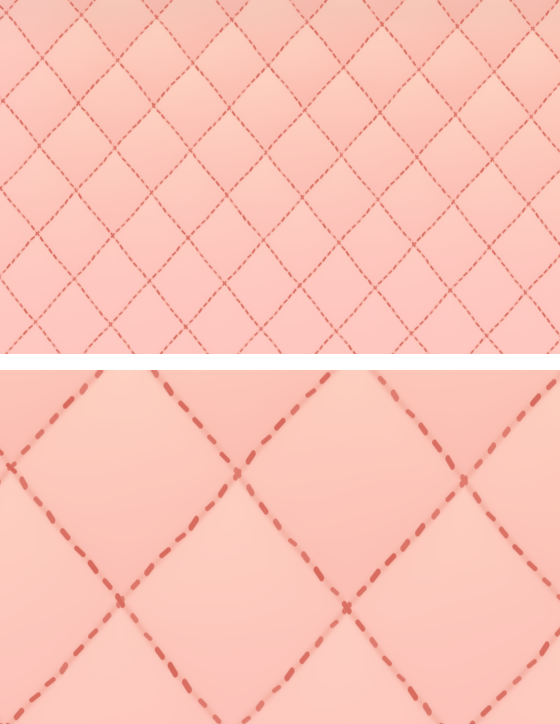
Top, the full canvas; bottom, a detail of the centre.
Give the GLSL for this texture, as a WebGL 1 fragment shader.

```glsl
precision highp float;
uniform vec2 u_resolution;

#define LATTICE_ORIGIN vec2(0.751, 0.569)
#define SEAM_SPACING 0.162
#define STITCHES_PER_EDGE 8.0
#define STITCH_HALF_LENGTH 0.0036
#define STITCH_RADIUS 0.0024
#define SEAM_WIDTH 0.0036
#define PEACH_LIGHT vec3(0.995, 0.825, 0.760)
#define PEACH_SHADE vec3(0.985, 0.740, 0.690)
#define PINK_SHEEN vec3(1.0, 0.785, 0.765)
#define SEAM_COLOR vec3(0.950, 0.670, 0.610)
#define THREAD_COLOR vec3(0.840, 0.410, 0.360)

float hash(vec2 p) {
  return fract(sin(dot(p, vec2(12.99, 78.23))) * 43758.5);
}

// Skewed lattice coordinates: seams lie where either one is an integer.
vec2 toLattice(vec2 p) {
  float column = 4.695 * p.x - 0.128 * p.y;
  float row = 0.121 * p.x + 4.013 * p.y;
  return vec2(column + row, column - row);
}

float signedToInteger(float x) {
  return fract(x + 0.5) - 0.5;
}

// Coverage of the dashes along one family of seams.
float stitches(float across, float along, float seed, float pixel) {
  float seam = floor(across + 0.5);
  float slot = floor(along * STITCHES_PER_EDGE + 0.5);
  vec2 id = vec2(slot, seam + seed);
  float vary = hash(id) - 0.5;
  float tilt = hash(id + 17.3) - 0.5;

  vec2 q = SEAM_SPACING * vec2(along - slot / STITCHES_PER_EDGE, across - seam);
  q.x += 0.0025 * tilt;
  q.y += 0.0012 * vary + 0.35 * tilt * q.x;
  float halfLength = STITCH_HALF_LENGTH * (1.0 + 0.6 * vary);
  q.x -= clamp(q.x, -halfLength, halfLength);
  float dist = length(q) - STITCH_RADIUS * (1.0 + 0.35 * tilt);
  return (0.85 + 0.3 * vary) * (1.0 - smoothstep(-pixel, pixel, dist));
}

// Faint uneven tone of the leather.
float mottle(vec2 p) {
  return sin(p.x * 19.0 + 2.0 * sin(p.y * 13.0))
       + 0.5 * sin(p.y * 41.0 + 1.5 * sin(p.x * 29.0))
       + 0.3 * sin(p.x * 83.0 - p.y * 67.0);
}

void main() {
  vec2 p = gl_FragCoord.xy / u_resolution.y;
  float pixel = 1.0 / u_resolution.y;
  vec2 lattice = toLattice(p - LATTICE_ORIGIN);
  lattice += 0.008 * sin(lattice.yx * 5.3 + lattice * 0.7);

  // Padded diamonds: lit near the upper tip, shaded toward the lower one.
  vec2 cell = fract(lattice);
  float height = cell.x - cell.y;
  float side = cell.x + cell.y - 1.0;
  vec2 gap = SEAM_SPACING * abs(vec2(signedToInteger(lattice.x),
                                     signedToInteger(lattice.y)));
  float seamDist = min(gap.x, gap.y);
  float relief = 0.55 * height - 0.12 * side;
  relief *= smoothstep(0.0, 0.006, seamDist);
  float tileTone = hash(floor(lattice)) - 0.5;
  float light = 0.5 + relief + 0.1 * tileTone + 0.03 * mottle(p);
  vec3 color = mix(PEACH_SHADE, PEACH_LIGHT, clamp(light, 0.0, 1.0));

  // Pink sheen rising from the bottom and left.
  float sheen = 0.8 * smoothstep(0.85, 0.0, p.y);
  sheen = max(sheen, 0.5 * smoothstep(0.3, 0.0, p.x));
  color = mix(color, PINK_SHEEN, sheen);
  color *= 1.0 - 0.025 * smoothstep(0.85, 1.0, p.y);

  // Pressed seams.
  float crease = exp(-pow(seamDist / SEAM_WIDTH, 2.0));
  float pucker = exp(-seamDist / 0.012);
  color = mix(color, SEAM_COLOR, 0.6 * crease + 0.12 * pucker);

  // Thread in both diagonal directions.
  float thread = max(stitches(lattice.x, lattice.y, 0.0, pixel),
                     stitches(lattice.y, lattice.x, 53.0, pixel));
  color = mix(color, THREAD_COLOR, clamp(thread, 0.0, 1.0));

  gl_FragColor = vec4(color, 1.0);
}
```
